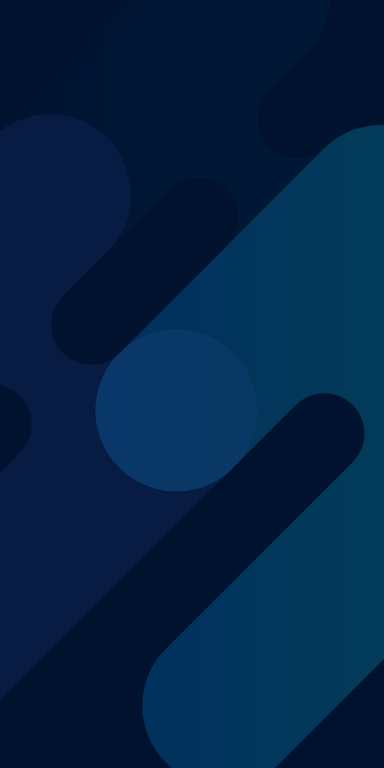
A WebGL 1 fragment shader for this background:

```glsl
precision highp float;
// Diagonal rounded stripes in navy, indigo and teal on a dark ground.
// The plane is turned 45 degrees into lanes: wide lanes hold coloured capsules,
// narrow lanes between them are filled bridges cut by dark capsules.

uniform vec2 u_resolution;

#define FIRST_LANE 0.451
#define LANE_PITCH 0.3148
#define WIDE 0.2105
#define NARROW 0.1045
#define OVERLAP 0.02
#define FAR 4.0

const vec3 NAVY = vec3(0.0, 0.071, 0.182);
const vec3 HAZE = vec3(0.0, 0.089, 0.208);
const vec3 INDIGO = vec3(0.031, 0.106, 0.262);
const vec3 BLUE = vec3(0.004, 0.190, 0.364);
const vec3 TEAL = vec3(0.008, 0.228, 0.352);
const vec3 LENS_LEFT = vec3(0.034, 0.217, 0.412);
const vec3 LENS_RIGHT = vec3(0.034, 0.220, 0.396);

// Position relative to a lane's centre line: x along it, y across it
vec2 inLane(vec2 q, float lane) {
  return vec2(q.x, q.y - FIRST_LANE - lane * LANE_PITCH);
}

// Distance to a round-ended bar whose end centres lie at start and end
float capsule(vec2 q, float lane, float start, float end, float radius) {
  vec2 d = inLane(q, lane);
  d.x -= clamp(d.x, start, end);
  return length(d) - radius;
}

// Distance to a square-ended fill joining the wide lanes on both sides
float bridge(vec2 q, float lane, float start, float end) {
  vec2 d = inLane(q, lane);
  return max(max(start - d.x, d.x - end), abs(d.y) - NARROW - OVERLAP);
}

// Antialiased coverage of a distance, about one pixel wide
float cover(float d) {
  return clamp(0.5 - d * u_resolution.x, 0.0, 1.0);
}

void main() {
  // Width is one unit; y is measured down from the top edge
  vec2 p = vec2(gl_FragCoord.x, u_resolution.y - gl_FragCoord.y) / u_resolution.x;
  vec2 q = vec2(p.x - p.y, p.x + p.y) * 0.70711;

  // Faint upper stripe
  float haze = min(capsule(q, 0.0, -FAR, 0.470, WIDE),
                   bridge(q, 1.0, -0.037, 0.331));
  vec3 color = mix(NAVY, mix(NAVY, HAZE, smoothstep(-0.2, 0.5, p.x)), cover(haze));

  // Indigo stripes on the left
  float indigoTip = capsule(q, 2.0, -FAR, -0.431, WIDE);
  float indigo = min(indigoTip, capsule(q, 0.0, -FAR, -0.267, WIDE));
  indigo = min(indigo, bridge(q, 1.0, -0.797, -0.429));
  color = mix(color, INDIGO, cover(indigo));

  // Teal stripes on the right
  float tealTip = capsule(q, 2.0, -0.431, 0.322, WIDE);
  float teal = min(tealTip, capsule(q, 4.0, -0.888, FAR, WIDE));
  teal = min(teal, bridge(q, 3.0, -0.201, FAR));
  color = mix(color, mix(BLUE, TEAL, smoothstep(0.3, 1.0, p.x)), cover(teal));

  // Brighter disc where the two tips cross
  vec3 lens = mix(LENS_LEFT, LENS_RIGHT, smoothstep(0.25, 0.67, p.x));
  color = mix(color, lens, cover(max(indigoTip, tealTip)));

  // Dark capsules cut from the narrow lanes
  float cut = min(capsule(q, 1.0, -FAR, -0.797, NARROW),
                  capsule(q, 1.0, -0.429, -0.037, NARROW));
  cut = min(cut, capsule(q, 1.0, 0.331, FAR, NARROW));
  cut = min(cut, capsule(q, 3.0, -FAR, -0.201, NARROW));
  color = mix(color, NAVY, cover(cut));

  gl_FragColor = vec4(color, 1.0);
}
```
